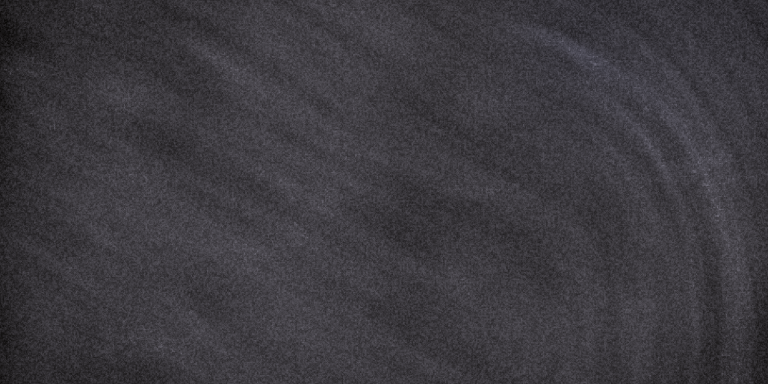
Write a Shadertoy shader that draws this texture.

```glsl
// Dark slate chalkboard with wiped chalk smudges, arced sweeps and fine dusty grain.

const vec3 SLATE_DARK = vec3(0.165, 0.157, 0.168);
const vec3 SLATE_LIGHT = vec3(0.308, 0.298, 0.326);
const vec3 BLUE_DUST = vec3(-0.006, 0.000, 0.022);
const int SMUDGE_COUNT = 34;

float hash(vec2 p) {
    vec3 q = fract(p.xyx * 0.1031);
    q += dot(q, q.yzx + 33.33);
    return fract((q.x + q.y) * q.z);
}

float noise(vec2 p) {
    vec2 cell = floor(p), f = fract(p);
    f = f * f * (3.0 - 2.0 * f);
    float low = mix(hash(cell), hash(cell + vec2(1, 0)), f.x);
    float high = mix(hash(cell + vec2(0, 1)), hash(cell + vec2(1, 1)), f.x);
    return mix(low, high, f.y);
}

float fbm(vec2 p) {
    float sum = 0.0, amplitude = 0.53;
    for (int i = 0; i < 4; i++) {
        sum += amplitude * noise(p);
        p = p * 2.03 + vec2(17.3, 9.1);
        amplitude *= 0.5;
    }
    return sum;
}

vec2 rotate(vec2 p, float angle) {
    float c = cos(angle), s = sin(angle);
    return vec2(c * p.x + s * p.y, c * p.y - s * p.x);
}

// Fine lines along x, centred on zero
float streaks(vec2 p, float stretch, float density) {
    return fbm(vec2(p.x * stretch, p.y * density) + 40.0) - 0.5;
}

// One curved, frayed wipe of the cloth
float smudge(vec2 p, float seed, float aspect) {
    vec2 center = vec2(hash(vec2(seed, 1.7)) * aspect, hash(vec2(seed, 5.3)));
    float angle = mix(-1.1, 0.35, hash(vec2(seed, 9.1)));
    float halfLength = mix(0.08, 0.26, hash(vec2(seed, 13.9)));
    float halfWidth = mix(0.025, 0.085, hash(vec2(seed, 21.4)));
    vec2 q = rotate(p - center, angle);
    q.y += q.x * q.x * mix(-0.8, 1.6, hash(vec2(seed, 27.2)));
    float fray = noise(vec2(q.x * 9.0, q.y * 75.0) + seed * 7.0);
    float reach = length(q / vec2(halfLength, halfWidth)) + 0.5 * (fray - 0.5);
    float body = 1.0 - smoothstep(0.15, 1.15, reach);
    return body * (0.35 + 0.9 * fray);
}

// Broad elliptical sweep: x runs along the arc, y across it
vec2 arcCoords(vec2 p, vec2 center) {
    vec2 q = (p - center) * vec2(1.0, 0.82);
    return vec2(0.64 * atan(q.y, q.x), length(q));
}

// Fall-off toward the frame, deepest on the left
float edgeShade(vec2 p, float aspect) {
    vec2 q = vec2(p.x / aspect, p.y) * 2.0 - 1.0;
    float corners = smoothstep(0.65, 1.9, dot(q, q));
    return 0.55 * exp(-p.x * 11.0) + 0.4 * corners
         + 0.2 * exp(-(aspect - p.x) * 12.0);
}

float grain(vec2 p) {
    return 0.66 * (noise(p * 231.0) - 0.5) + 0.5 * (noise(p * 407.0 + 61.0) - 0.5);
}

void mainImage(out vec4 fragColor, in vec2 fragCoord) {
    vec2 p = fragCoord / iResolution.y;
    float aspect = iResolution.x / iResolution.y;

    // Cloudy dust and the two main wiping directions
    float cloud = fbm(p * 2.6 + 3.0) - 0.5;
    vec2 arc = arcCoords(p, vec2(0.625 * aspect, 0.14));
    float arcSide = smoothstep(0.58, 0.76, p.x / aspect);
    vec2 bent = p + 0.06 * vec2(noise(p * 3.0), noise(p * 3.0 + 20.0));
    float straight = streaks(rotate(bent, -0.52), 3.0, 26.0);
    float curved = streaks(arc, 2.6, 34.0);
    float wipe = mix(straight, curved, arcSide);

    // Scattered smudges and one pale arc on the right
    float chalk = 0.0;
    for (int i = 0; i < SMUDGE_COUNT; i++) {
        chalk += 0.22 * smudge(p, float(i) + 1.0, aspect);
    }
    float band = exp(-pow((arc.y - 0.64) / 0.075, 2.0)) * arcSide;
    chalk += band * (0.2 + 0.8 * curved);
    chalk = min(chalk, 0.5);

    // Bright specks gather where chalk remains
    float speck = smoothstep(0.74, 0.98, noise(p * 176.0 + 90.0));
    speck *= 0.18 + 1.3 * max(chalk + 0.4 * cloud, 0.0);

    float tone = 0.5 + 0.7 * cloud + 0.55 * wipe + 0.75 * chalk;
    tone += grain(p) + speck - edgeShade(p, aspect);

    vec3 color = mix(SLATE_DARK, SLATE_LIGHT, tone);
    float blueArea = arcSide * smoothstep(0.35, 0.9, p.y);
    color += BLUE_DUST * blueArea * (0.35 + chalk);
    fragColor = vec4(clamp(color, 0.0, 1.0), 1.0);
}
```
